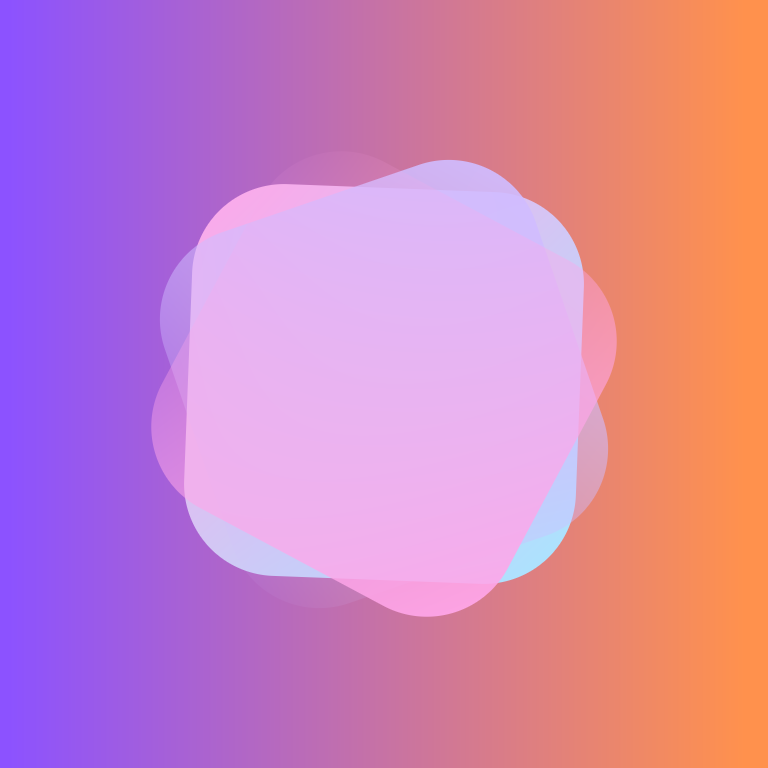
A WebGL 1 fragment shader for this background:

```glsl
precision highp float;

uniform vec2 u_resolution;

#define HALF_SIDE 0.2552
#define CORNER_RADIUS 0.1198
#define BASE_TILT -2.2
#define LAVENDER_TILT 18.9
#define PINK_TILT -28.1
#define VIOLET vec3(0.549, 0.322, 1.0)
#define ORANGE vec3(1.0, 0.569, 0.302)
#define PINK vec3(1.0, 0.651, 0.914)
#define CYAN vec3(0.655, 0.902, 1.0)
#define LAVENDER vec3(0.816, 0.737, 1.0)

// Coordinates inside a square turned counterclockwise by the given degrees
vec2 toLocal(vec2 p, float degrees) {
  float angle = radians(degrees);
  float c = cos(angle);
  float s = sin(angle);
  return vec2(c * p.x + s * p.y, c * p.y - s * p.x);
}

// Antialiased coverage of a rounded square
float roundedSquare(vec2 p, float pixel) {
  vec2 d = abs(p) - (HALF_SIDE - CORNER_RADIUS);
  float dist = length(max(d, 0.0)) + min(max(d.x, d.y), 0.0) - CORNER_RADIUS;
  return clamp(0.5 - dist / pixel, 0.0, 1.0);
}

// Corner to corner ramp: 0 at -corner, 1 at +corner
float diagonalRamp(vec2 p, vec2 corner) {
  return clamp(0.5 + dot(p, corner) / (4.0 * HALF_SIDE), 0.0, 1.0);
}

void main() {
  float scale = min(u_resolution.x, u_resolution.y);
  float pixel = 1.0 / scale;
  vec2 p = (gl_FragCoord.xy - 0.5 * u_resolution) * pixel;

  // Horizontal backdrop
  float across = gl_FragCoord.x / u_resolution.x;
  vec3 color = mix(VIOLET, ORANGE, clamp((across - 0.01) / 0.96, 0.0, 1.0));

  // Opaque base square, pink to cyan
  vec2 q = toLocal(p, BASE_TILT);
  vec3 baseColor = mix(PINK, CYAN, diagonalRamp(q, vec2(1.0, -1.0)));
  color = mix(color, baseColor, roundedSquare(q, pixel));

  // Lavender square, fading out toward its lower left corner
  q = toLocal(p, LAVENDER_TILT);
  float fade = diagonalRamp(q, vec2(1.0, 1.0));
  color = mix(color, LAVENDER, fade * roundedSquare(q, pixel));

  // Pink square, fading out toward its upper left corner
  q = toLocal(p, PINK_TILT);
  fade = diagonalRamp(q, vec2(1.0, -1.0));
  color = mix(color, PINK, fade * roundedSquare(q, pixel));

  gl_FragColor = vec4(color, 1.0);
}
```
